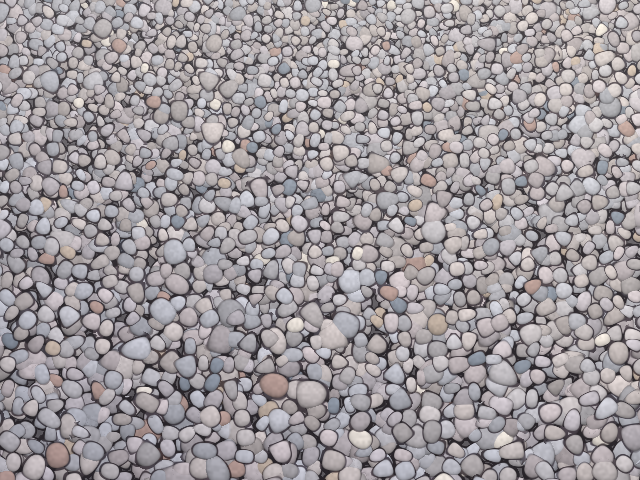
A Shadertoy shader for this texture:

```glsl
// A bed of smooth grey pebbles seen at a slant, shrinking towards the top.
// A log-polar map gives the perspective; two layers of jittered, rounded
// stones compete by height, with contact shadows, and are lit from above.

vec4 hash4(vec2 p) {
    vec4 a = fract(p.xyxy * vec4(0.1031, 0.1030, 0.0973, 0.1099));
    a += dot(a, a.wzxy + 33.33);
    return fract((a.xxyz + a.yzzw) * a.zywx);
}

float valueNoise(vec2 p) {
    vec2 i = floor(p), f = fract(p);
    f = f * f * (3.0 - 2.0 * f);
    return mix(mix(hash4(i).x, hash4(i + vec2(1, 0)).x, f.x),
               mix(hash4(i + vec2(0, 1)).x, hash4(i + vec2(1, 1)).x, f.x), f.y);
}

// Soft greys, leaning faintly to tan, pink or blue, with a few stronger tints
vec3 stoneColor(vec2 key) {
    vec4 k = hash4(key + 733.0);
    vec3 tint = mix(vec3(0.98, 1.0, 1.03), vec3(1.03, 0.995, 0.97), smoothstep(0.1, 0.9, k.x));
    tint = mix(tint, vec3(1.03, 0.985, 1.0), 0.6 * step(0.72, k.y));
    vec3 color = tint * mix(0.67, 0.83, k.z);
    if (k.w > 0.99) color = vec3(0.93, 0.91, 0.86);
    else if (k.w > 0.975) color = vec3(0.73, 0.63, 0.59);
    else if (k.w > 0.96) color = vec3(0.56, 0.60, 0.64);
    else if (k.w > 0.945) color = vec3(0.80, 0.74, 0.67);
    return color;
}

// Contact shadow from a taller neighbour's skirt
vec3 shadowTint(float rise) {
    return mix(vec3(1.0), vec3(0.41, 0.38, 0.41), smoothstep(-0.2, 0.6, rise));
}

vec3 pebbleBed(vec2 q, float pixel) {
    // Each record holds key.xy, light, height: the top stone and the one below it
    vec4 top = vec4(0.0, 0.0, 0.5, -0.9), under = top;
    float cover = 1.0, topRank = -1.0, skirt = -2.0;

    for (int layer = 0; layer < 2; layer++) {
        if (top.w > 0.75 && cover >= 1.0) break;
        float depth = float(layer);
        vec2 p = q + depth * vec2(17.5, 31.5);
        for (int n = 0; n < 9; n++) {
            vec2 cell = floor(p) + vec2(n % 3 - 1, n / 3 - 1);
            vec2 key = cell + depth * 91.0 + 200.0;
            vec4 h = hash4(key);
            vec2 v = p - cell - 0.5 - 0.62 * (h.xy - 0.5);
            float radius = mix(0.50, 0.77, h.z * h.z) + 0.17 * step(0.95, h.z);
            if (dot(v, v) > 1.6 * radius * radius) continue;

            // Egg-shaped, slightly squared outline, lying mostly sideways
            vec4 k = hash4(key + vec2(137.0, 311.0));
            float turn = (k.x + k.w - 1.0) * 2.2;
            float c = cos(turn), s = sin(turn);
            vec2 e = mat2(c, -s, s, c) * v / radius;
            e.y /= mix(0.62, 0.98, k.y);
            e.y *= 1.0 + 0.34 * (k.z - 0.5) * e.x;
            vec2 e2 = e * e;
            float d = mix(length(e), sqrt(length(e2)), 0.6 * h.x);
            d *= 1.0 + 0.2 * (h.y - 0.5) * e.x * (e2.x - 3.0 * e2.y);

            float rank = 1.2 * h.w - 0.7 * depth;
            if (d > 1.0) {
                skirt = max(skirt, rank + 0.15 - 6.5 * (d - 1.0));
                continue;
            }
            float z = rank + 0.4 * radius * sqrt(1.0 - d * d);
            if (z < under.w) continue;

            // Rounded top with a darker rim
            vec2 slope = normalize(v + 0.0001) * pow(d, 1.9);
            vec3 normal = vec3(slope, sqrt(max(0.0, 1.0 - dot(slope, slope))));
            float light = 0.66 + 0.36 * dot(normal, vec3(0.08, 0.505, 0.859));
            light *= (1.0 - 0.15 * smoothstep(0.8, 1.0, d)) * (1.0 - 0.06 * depth);
            vec4 stone = vec4(key, light, z);
            if (z > top.w) {
                under = top;
                top = stone;
                topRank = rank;
                cover = smoothstep(0.0, 1.3 * pixel, (1.0 - d) * radius);
            } else {
                under = stone;
            }
        }
    }

    // Blend the two highest stones across their shared edge
    vec3 upper = stoneColor(top.xy) * top.z * shadowTint(skirt - top.w);
    vec3 lower = stoneColor(under.xy) * under.z * shadowTint(max(skirt, topRank + 0.15) - under.w);
    cover *= 0.5 + 0.5 * smoothstep(0.0, 0.25 * pixel, top.w - under.w);
    return mix(lower, upper, cover);
}

void mainImage(out vec4 fragColor, in vec2 fragCoord) {
    // Log-polar ground around a vanishing point above the canvas
    vec2 uv = fragCoord / iResolution.xy;
    vec2 ray = vec2((uv.x - 0.5) * iResolution.x / iResolution.y, 2.0 - uv.y);
    float reach = length(ray);
    vec2 ground = 53.0 * vec2(atan(ray.x, ray.y), -log(reach));
    vec3 color = pebbleBed(ground, 53.0 / (iResolution.y * reach));
    color *= 0.95 + 0.10 * valueNoise(ground * 6.0);

    // Cool shade at lower left, warm light and haze towards the top right
    float glow = 0.6 * uv.y + 0.4 * uv.x;
    color *= mix(vec3(0.92, 0.91, 0.95), vec3(1.12, 1.10, 1.09), glow);
    color = mix(color, vec3(0.77, 0.76, 0.77), 0.2 * uv.y * uv.y);
    fragColor = vec4(clamp(color, 0.0, 1.0), 1.0);
}
```
